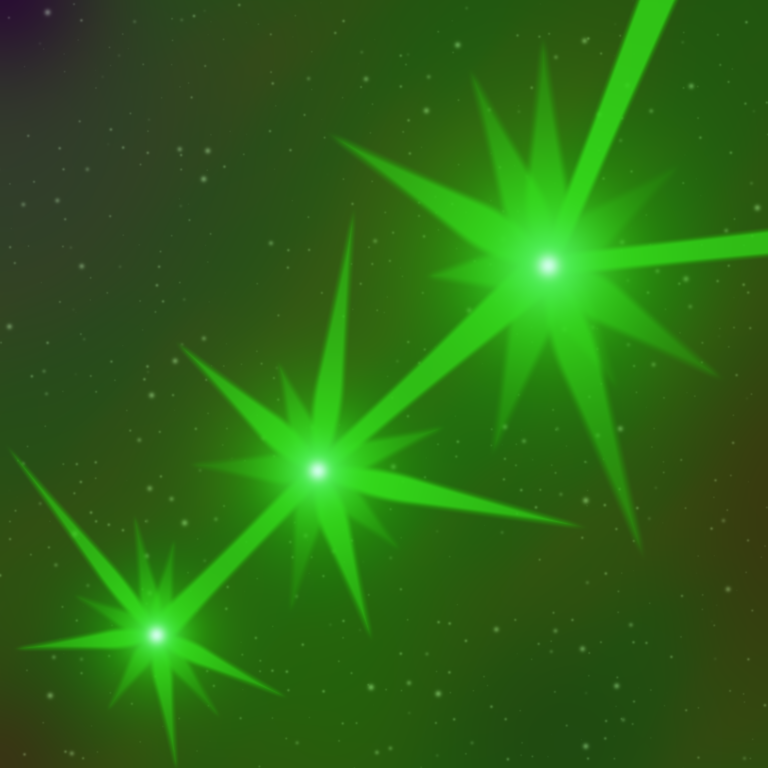
A WebGL 2 fragment shader for this background:

```glsl
#version 300 es
precision highp float;
// Three green starbursts rising along a diagonal over a dim, dusty nebula.
// Each burst is a gaussian glow, a loop of tapered spikes and a pale core;
// wide beams join the bursts and gradient noise clouds the sky.
uniform vec2 u_resolution;
out vec4 outColor;

const int SPIKES = 9;
const vec3 LEAF = vec3(0.15, 0.70, 0.04);
const vec3 LIME = vec3(0.20, 0.86, 0.10);
const vec3 MINT = vec3(0.36, 0.97, 0.46);
const vec3 CORE = vec3(0.82, 1.00, 0.92);

vec2 hash2(vec2 p) {
    vec3 q = fract(p.xyx * vec3(0.1031, 0.1030, 0.0973));
    q += dot(q, q.yzx + 33.33);
    return fract((q.xx + q.yz) * q.zy);
}

float gradientDot(vec2 cell, vec2 f, vec2 corner) {
    return dot(hash2(cell + corner) * 2.0 - 1.0, f - corner);
}

float gradientNoise(vec2 p) {
    vec2 c = floor(p), f = fract(p);
    vec2 s = f * f * f * (f * (f * 6.0 - 15.0) + 10.0);
    return mix(mix(gradientDot(c, f, vec2(0, 0)), gradientDot(c, f, vec2(1, 0)), s.x),
               mix(gradientDot(c, f, vec2(0, 1)), gradientDot(c, f, vec2(1, 1)), s.x), s.y);
}

float cloud(vec2 p) {
    float sum = 0.0, gain = 1.0;
    for (int i = 0; i < 3; i++) {
        sum += gain * gradientNoise(p);
        p = p * 2.0 + 7.3;
        gain *= 0.5;
    }
    return sum;
}

float blob(vec2 d, float radius) {
    return exp(-dot(d, d) / (radius * radius));
}

float screen(float a, float b) {
    return 1.0 - (1.0 - a) * (1.0 - b);
}

// Position along (x) and distance across (y) a line from the origin to tip
vec2 lineCoords(vec2 d, vec2 tip) {
    float len = length(tip);
    vec2 dir = tip / len;
    return vec2(dot(d, dir) / len, abs(d.x * dir.y - d.y * dir.x));
}

float spike(vec2 d, vec2 tip, float width) {
    vec2 q = lineCoords(d, tip);
    float halfWidth = width * (1.0 - q.x) * smoothstep(-0.15, 0.35, q.x);
    float soft = 0.003 + 0.10 * width;
    float side = 1.0 - smoothstep(halfWidth - soft, halfWidth + soft, q.y);
    return side * smoothstep(0.0, 0.06, q.x) * smoothstep(1.02, 0.92, q.x) * mix(1.0, 0.75, q.x);
}

float beam(vec2 d, vec2 tip, float startWidth, float endWidth) {
    vec2 q = lineCoords(d, tip);
    float halfWidth = mix(startWidth, endWidth, clamp(q.x, 0.0, 1.0));
    float side = 1.0 - smoothstep(halfWidth - 0.005, halfWidth + 0.005, q.y);
    return side * smoothstep(0.0, 0.08, q.x) * smoothstep(1.0, 0.95, q.x);
}

// Spikes hold the tip offset and the strength
float burst(vec2 d, vec3 spikes[SPIKES], float size) {
    float light = 0.88 * blob(d, size);
    light = screen(light, 0.25 * blob(d, size * 1.7));
    for (int i = 0; i < SPIKES; i++)
        light = screen(light, spikes[i].z * spike(d, spikes[i].xy, size * 0.25));
    return light;
}

vec3 addCore(vec3 color, vec2 d, float size) {
    color = mix(color, MINT, 0.75 * blob(d, size * 0.36));
    return mix(color, CORE, 0.95 * blob(d, size * 0.04 + 0.008));
}

vec3 nebula(vec2 p) {
    vec2 along = vec2(p.x + p.y, p.y - p.x);
    float streak = cloud(along * vec2(1.3, 3.5) + 4.0);
    vec3 color = mix(vec3(0.13, 0.33, 0.06), vec3(0.21, 0.31, 0.06), smoothstep(-0.4, 0.5, streak));
    color = mix(color, vec3(0.20, 0.23, 0.18), 0.9 * blob(p - vec2(0.0, 0.82), 0.34));
    color = mix(color, vec3(0.16, 0.05, 0.20), blob(p - vec2(0.0, 1.02), 0.12));
    color = mix(color, vec3(0.23, 0.20, 0.06), 0.85 * blob((p - vec2(1.02, 0.36)) * vec2(1.9, 1.0), 0.30));
    color = mix(color, vec3(0.23, 0.19, 0.08), 0.9 * blob(p - vec2(0.0, 0.0), 0.13));
    color = mix(color, vec3(0.12, 0.40, 0.04), 0.7 * blob(p - vec2(0.46, 0.10), 0.22));
    return mix(color, vec3(0.12, 0.26, 0.07), 0.6 * blob(p - vec2(0.72, 0.04), 0.16));
}

float dust(vec2 p, float cells) {
    vec2 cell = floor(p * cells);
    vec2 spot = 0.2 + 0.6 * hash2(cell);
    vec2 kind = hash2(cell + 51.7);
    float radius = mix(0.04, 0.10, kind.y);
    return step(0.72, kind.x) * kind.y * blob(fract(p * cells) - spot, radius);
}

void main() {
    vec2 p = gl_FragCoord.xy / min(u_resolution.x, u_resolution.y);
    vec2 large = vec2(0.714, 0.654), middle = vec2(0.414, 0.387), small = vec2(0.204, 0.173);
    vec3 largeSpikes[SPIKES] = vec3[](
        vec3(-0.286, 0.172, 0.8), vec3(-0.102, 0.255, 0.6), vec3(-0.007, 0.297, 0.6),
        vec3(0.227, -0.148, 0.5), vec3(0.124, -0.380, 0.65), vec3(-0.073, -0.246, 0.5),
        vec3(-0.160, -0.014, 0.5), vec3(0.170, 0.130, 0.25), vec3(0.090, -0.160, 0.25));
    vec3 middleSpikes[SPIKES] = vec3[](
        vec3(0.047, 0.340, 0.8), vec3(-0.184, 0.167, 0.85), vec3(-0.052, 0.142, 0.55),
        vec3(-0.167, 0.008, 0.4), vec3(0.165, 0.057, 0.55), vec3(0.348, -0.074, 0.95),
        vec3(0.070, -0.220, 0.85), vec3(-0.036, -0.184, 0.4), vec3(0.107, -0.103, 0.4));
    vec3 smallSpikes[SPIKES] = vec3[](
        vec3(-0.194, 0.245, 0.85), vec3(-0.029, 0.156, 0.55), vec3(0.023, 0.124, 0.5),
        vec3(-0.107, 0.052, 0.45), vec3(-0.185, -0.018, 0.85), vec3(-0.064, -0.098, 0.5),
        vec3(0.026, -0.175, 0.75), vec3(0.082, -0.107, 0.5), vec3(0.169, -0.081, 0.85));

    // Sky and dust
    vec3 color = nebula(p);
    color += vec3(0.25, 0.30, 0.25) * (dust(p, 24.0) + 0.6 * dust(p + 3.1, 47.0));

    // Bursts and beams
    float light = burst(p - large, largeSpikes, 0.155);
    light = screen(light, burst(p - middle, middleSpikes, 0.105));
    light = screen(light, burst(p - small, smallSpikes, 0.070));
    light = screen(light, 0.85 * beam(p - large, vec2(0.152, 0.372), 0.010, 0.024));
    light = screen(light, 0.80 * beam(p - large, vec2(0.315, 0.033), 0.012, 0.017));
    light = screen(light, 0.75 * beam(p - large, middle - large, 0.026, 0.009));
    light = screen(light, 0.75 * beam(p - middle, small - middle, 0.011, 0.017));
    color = mix(color, mix(LEAF, LIME, smoothstep(0.4, 1.0, light)), light);

    // Pale cores
    color = addCore(color, p - large, 0.155);
    color = addCore(color, p - middle, 0.105);
    color = addCore(color, p - small, 0.070);
    outColor = vec4(color, 1.0);
}
```
